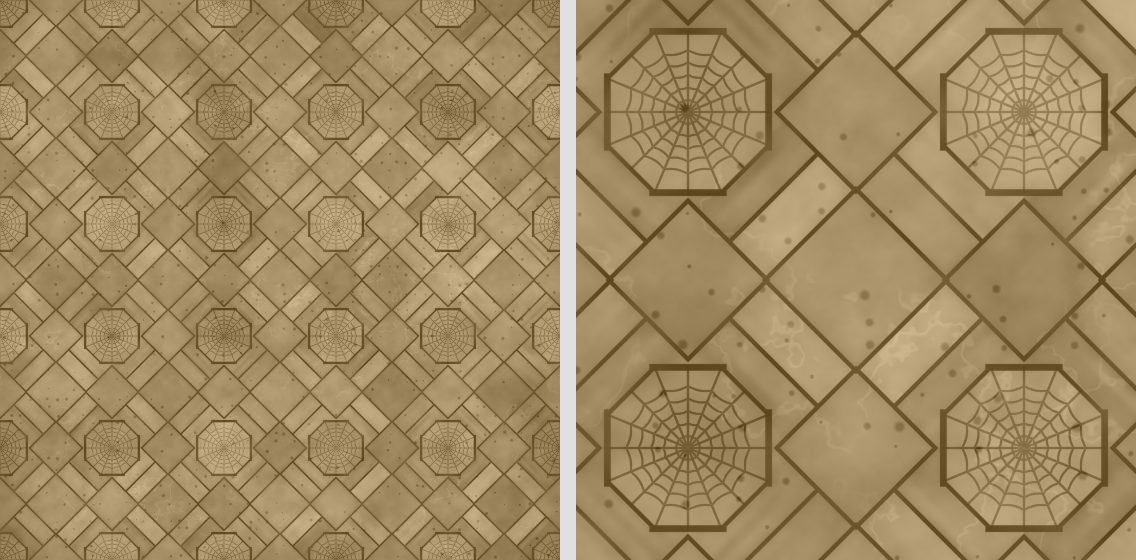
Left, the full canvas; right, a detail of the centre.
Write a WebGL 2 fragment shader that draws this pattern.

```glsl
#version 300 es
precision highp float;
// Worn stone paving: octagons carved with webs, large and small diamonds, and
// paired planks between them. Each cell is folded into one quadrant, where the
// tiles are distance functions; wrapping noise adds tone, grain, pits and wear.
uniform vec2 u_resolution;
out vec4 fragColor;

const float REPEATS = 5.0;           // cells across and down
const vec3 STONE = vec3(0.67, 0.58, 0.42);
const float JOINT_DARKNESS = 0.29;
const float WEB_DARKNESS = 0.19;
// Sizes in cells
const float OCTAGON = 0.24;          // centre to flat side
const float LARGE_DIAMOND = 0.271;   // centre to corner
const float SMALL_DIAMOND = 0.236;
const float PLANK_SPLIT = 0.51;      // diagonal offset of the seam between planks
const float JOINT_WIDTH = 0.0065;    // half widths of lines
const float BAR_WIDTH = 0.010;
const float WEB_WIDTH = 0.0036;
const float SPOKES = 16.0;
const float RING_STEP = 0.037;
const float RING_LIMIT = 0.212;
const float RING_SAG = 0.06;
// Wear
const float TILE_VARIATION = 0.085;
const float MOTTLE = 0.22;
const float PIT_GRID = 64.0;
const float PIT_SHARE = 0.22;

float hash(vec2 p) {
  return fract(sin(dot(p, vec2(127.1, 311.7))) * 43758.55);
}

// Value noise that wraps after a whole number of lattice steps
float noise(vec2 p, vec2 period) {
  vec2 i = floor(p), f = fract(p);
  f = f * f * (3.0 - 2.0 * f);
  vec2 a = mod(i, period), b = mod(i + 1.0, period);
  return mix(mix(hash(a), hash(vec2(b.x, a.y)), f.x),
             mix(hash(vec2(a.x, b.y)), hash(b), f.x), f.y);
}

float fbm(vec2 uv, float freq) {
  float sum = 0.0, amp = 0.5;
  for (int i = 0; i < 5; i++) {
    sum += amp * noise(uv * freq, vec2(freq));
    freq *= 2.0;
    amp *= 0.55;
  }
  return sum / 1.055;
}

// Coverage of a line of the given half width
float stroke(float d, float halfWidth, float pixel) {
  return 1.0 - smoothstep(halfWidth - 0.7 * pixel, halfWidth + 0.7 * pixel, d);
}

// Distance to the nearest spoke or sagging ring
float webDistance(vec2 q) {
  float r = length(q);
  float sector = 6.28319 / SPOKES;
  float f = fract(atan(q.y, q.x) / sector) - 0.5;
  float spoke = r * sin((0.5 - abs(f)) * sector);
  float e = r * (1.0 + RING_SAG * (1.0 - 4.0 * f * f));
  float ring = abs(fract(e / RING_STEP + 0.5) - 0.5) * RING_STEP;
  return min(spoke, max(ring, e - RING_LIMIT));
}

// Scattered round pits, one candidate per grid square
float pits(vec2 uv) {
  vec2 g = uv * PIT_GRID, id = mod(floor(g), PIT_GRID);
  vec2 centre = 0.3 + 0.4 * vec2(hash(id + 3.1), hash(id + 7.7));
  float radius = mix(0.08, 0.28, hash(id + 11.3));
  float dot0 = 1.0 - smoothstep(0.3 * radius, radius, length(fract(g) - centre));
  return dot0 * step(hash(id + 19.9), PIT_SHARE);
}

void main() {
  vec2 uv = gl_FragCoord.xy / u_resolution;
  vec2 p = uv * REPEATS;
  float pixel = REPEATS / min(u_resolution.x, u_resolution.y);
  vec2 cell = floor(p + 0.5), q = p - cell, a = abs(q), b = 0.5 - a;

  // Tile shapes
  float octagon = max(max(a.x, a.y), (a.x + a.y) * 0.7071) - OCTAGON;
  float large = (b.x + b.y - LARGE_DIAMOND) * 0.7071;
  float small = (min(b.x + a.y, a.x + b.y) - SMALL_DIAMOND) * 0.7071;
  float diagonal = a.x + a.y - PLANK_SPLIT;
  float split = max(abs(diagonal) * 0.7071, -min(large, small));
  float bar = max(abs(max(a.x, a.y) - OCTAGON), min(a.x, a.y) - 0.105);
  float joint = min(min(abs(octagon), abs(large)), min(abs(small), split));

  // Identity and tone of the tile
  bool plank = false;
  vec2 id = cell;
  float tone = 0.025;
  if (octagon > 0.0) {
    if (large < 0.0) { id = floor(p) + 0.5; tone = -0.012; }
    else if (small < 0.0) {
      id = a.x > a.y ? vec2(floor(p.x) + 0.5, cell.y) : vec2(cell.x, floor(p.y) + 0.5);
      tone = -0.017;
    } else {
      plank = true;
      id = cell + 0.25 * sign(q);
      if (diagonal > 0.0) { id += 0.07; tone = 0.035; } else tone = -0.012;
    }
  }
  tone += TILE_VARIATION * (hash(mod(id, REPEATS) + 0.37) - 0.5);

  // Mottling, fine grain, streaks along planks, pits and pale scratches
  tone += MOTTLE * (fbm(uv, 10.0) - 0.5) + 0.09 * (fbm(uv + 0.37, 48.0) - 0.5);
  vec2 turned = vec2(uv.x + uv.y, uv.x - uv.y);
  if (q.x * q.y < 0.0) turned = turned.yx;
  float streak = noise(turned * vec2(120.0, 14.0), vec2(120.0, 14.0)) - 0.5;
  if (plank) tone += (diagonal < 0.0 ? 0.065 : 0.03) * streak;
  tone -= 0.13 * pits(uv);
  float vein = 1.0 - smoothstep(0.0, 0.025, abs(fbm(uv + 0.61, 20.0) - 0.5));
  tone += 0.045 * vein * smoothstep(0.5, 0.75, noise(uv * 15.0, vec2(15.0)));

  // Carved web, soft grime beside joints, then the joints
  float wear = 0.75 + 0.4 * noise(uv * 40.0, vec2(40.0));
  if (octagon < 0.0) tone -= WEB_DARKNESS * wear * stroke(webDistance(q), WEB_WIDTH, pixel);
  tone -= 0.05 * exp(-joint / 0.018);
  float line = max(stroke(joint, JOINT_WIDTH, pixel), stroke(bar, BAR_WIDTH, pixel));
  tone = mix(tone, -JOINT_DARKNESS * wear, 0.92 * line);
  fragColor = vec4(clamp(STONE + tone, 0.0, 1.0), 1.0);
}
```
